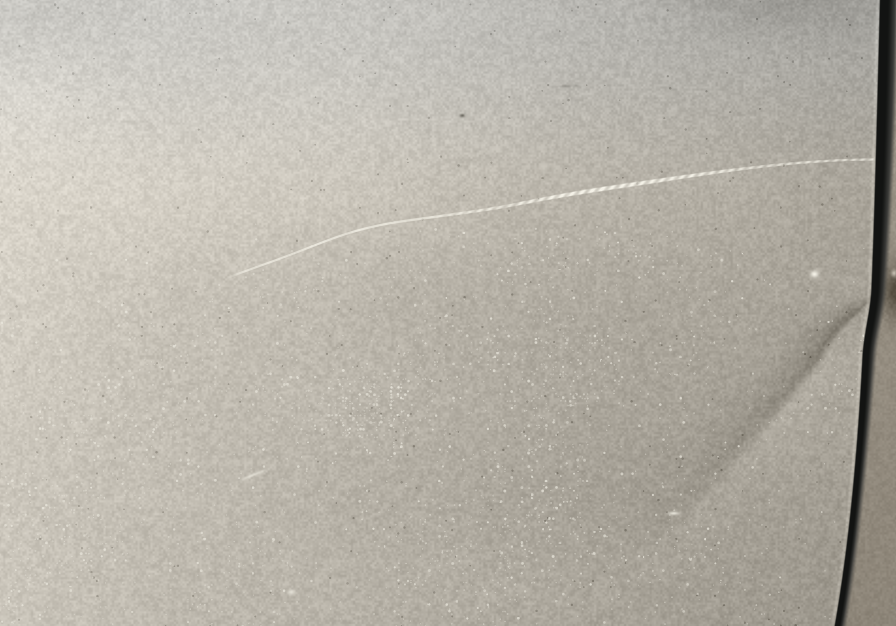
A WebGL 1 fragment shader for this texture:

```glsl
precision highp float;
// Dusty beige painted metal panel with a long scratch, a soft crease and a dark seam.
uniform vec2 u_resolution;

float hash(vec2 p) {
  vec3 q = fract(vec3(p.xyx) * 0.1031);
  q += dot(q, q.yzx + 33.33);
  return fract((q.x + q.y) * q.z);
}

float noise(vec2 p) {
  vec2 i = floor(p), f = fract(p);
  f = f * f * (3.0 - 2.0 * f);
  return mix(mix(hash(i), hash(i + vec2(1.0, 0.0)), f.x),
             mix(hash(i + vec2(0.0, 1.0)), hash(i + vec2(1.0, 1.0)), f.x), f.y);
}

float blob(vec2 p, vec2 center, vec2 size) {
  vec2 q = (p - center) / size;
  return exp(-dot(q, q));
}

// Round specks, one candidate per jittered grid cell.
float specks(vec2 p, float cells, float density, float seed) {
  vec2 id = floor(p * cells), f = fract(p * cells);
  vec2 center = 0.35 + 0.3 * vec2(hash(id + seed), hash(id + seed + 19.7));
  float radius = 0.25 + 0.25 * hash(id + seed + 7.3);
  float shape = 1.0 - smoothstep(radius * 0.4, radius + 0.15, length(f - center));
  return shape * step(1.0 - density, hash(id + seed + 41.0));
}

float scratchHeight(float u) {
  float y = 0.178 + 0.134 * (1.0 - u) * (1.0 - u);
  y += 0.0095 * smoothstep(0.24, 0.45, u) * (1.0 - smoothstep(0.6, 1.0, u));
  return y - 0.005 * exp(-pow((u - 0.2) / 0.08, 2.0));
}

void main() {
  // Width is one unit, y runs downward from the top edge.
  vec2 p = vec2(gl_FragCoord.x, u_resolution.y - gl_FragCoord.y) / u_resolution.x;
  float px = 1.0 / u_resolution.x;
  float t = p.y * u_resolution.x / u_resolution.y;

  // Broad light falloff across the panel
  float light = 0.845 - 0.19 * p.x - 0.085 * t;
  light -= 0.05 * blob(p, vec2(0.0), vec2(0.3, 0.08));
  light -= 0.07 * blob(p, vec2(0.86, 0.0), vec2(0.12, 0.04));
  light += 0.025 * blob(p, vec2(0.32, 0.16), vec2(0.3, 0.12));
  light -= 0.025 * blob(p, vec2(0.62, 0.42), vec2(0.2, 0.15));
  light += 0.025 * (noise(p * vec2(5.0, 9.0)) - 0.5);

  // Crease: shadow on its upper left, brighter metal on its lower right
  float along = clamp((p.y - 0.341) / 0.27, 0.0, 1.0);
  float creaseX = 0.969 - 0.87 * (p.y - 0.341) - 0.008 * exp(-pow((p.y - 0.37) / 0.03, 2.0));
  float side = (p.x - creaseX) * 0.75;
  float turn = smoothstep(-0.003 - 0.016 * along, 0.003 + 0.016 * along, side);
  float strength = smoothstep(0.325, 0.35, p.y) * (1.0 - along) * (1.0 - 0.3 * along);
  light -= 0.23 * strength * (1.0 - turn) * exp(min(side, 0.0) / (0.012 + 0.02 * along));
  light += 0.05 * smoothstep(0.34, 0.42, p.y) * turn * exp(-max(side, 0.0) / 0.09)
         * (1.0 - smoothstep(0.54, 0.68, p.y));

  // Paint grain
  float grain = noise(p * 420.0) - 0.5 + 0.6 * (noise(p * 190.0 + 31.0) - 0.5);
  light += grain * 0.075;
  vec3 color = light + mix(vec3(0.005, 0.0, -0.02), vec3(0.02, 0.0, -0.042), smoothstep(0.0, 0.35, t));

  // Dust, gathered in clusters toward the lower half
  float cluster = smoothstep(0.35, 0.8, noise(p * 13.0 + 4.0));
  float dust = smoothstep(0.3, 0.65, t) * (0.012 + 0.035 * cluster);
  dust += 0.09 * blob(p, vec2(0.39, 0.45), vec2(0.08, 0.035));
  dust += 0.06 * blob(p, vec2(0.64, 0.39), vec2(0.06, 0.05));
  dust += 0.035 * blob(p, vec2(0.66, 0.285), vec2(0.12, 0.025));
  dust += 0.05 * blob(p, vec2(0.06, 0.55), vec2(0.07, 0.03));
  dust *= 1.0 - 0.6 * smoothstep(0.75, 0.9, p.x);
  float bright = specks(p, 260.0, dust, 3.0) + 0.6 * specks(p + 0.37, 370.0, dust * 1.3, 57.0);
  color = mix(color, vec3(0.93, 0.92, 0.88), min(bright, 1.0) * (0.35 + 0.45 * noise(p * 90.0)));
  color -= 0.14 * specks(p + 0.71, 300.0, 0.007, 83.0);

  // Isolated chips and short scuffs
  float chips = blob(p, vec2(0.909, 0.306), vec2(0.0045, 0.0038));
  chips += 0.8 * blob(p, vec2(0.752, 0.573), vec2(0.006, 0.002));
  chips += 0.7 * blob(p, vec2(0.325, 0.661), vec2(0.004, 0.003));
  vec2 scuff = p - vec2(0.283, 0.53);
  chips += 0.6 * blob(vec2(scuff.x, scuff.y + 0.4 * scuff.x), vec2(0.0), vec2(0.013, 0.0018));
  color = mix(color, vec3(0.95, 0.94, 0.9), min(chips, 1.0));
  float pits = blob(p, vec2(0.516, 0.129), vec2(0.003, 0.002));
  pits += 0.6 * blob(p, vec2(0.632, 0.096), vec2(0.014, 0.0015)) * noise(p * 180.0);
  color -= 0.3 * pits;

  // Scratch with a ragged, dashed middle
  float u = (p.x - 0.248) / 0.729;
  float off = abs(p.y - scratchHeight(clamp(u, 0.0, 1.0)));
  float heavy = exp(-pow((u - 0.6) / 0.18, 2.0));
  float width = 0.0009 + 0.0013 * heavy;
  float line = 1.0 - smoothstep(width * 0.5, width + px, off);
  float dash = 0.5 + 0.5 * sin(p.x * 640.0 + p.y * 500.0);
  float broken = mix(1.0, 0.4 + 0.6 * dash, smoothstep(0.27, 0.4, u));
  float extent = smoothstep(0.0, 0.04, u) * (1.0 - smoothstep(0.995, 1.0, u));
  line *= extent * broken * (0.55 + 0.4 * heavy + 0.25 * noise(p * 70.0));
  color = mix(color, vec3(0.96, 0.95, 0.91), clamp(line, 0.0, 1.0));

  // Seam and the neighbouring panel
  float seamX = 0.982 - 0.018 * t - 0.026 * t * t * t * t - 0.0065 * smoothstep(0.46, 0.57, t);
  float d = p.x - seamX;
  float gap = mix(0.019, 0.0105, smoothstep(0.1, 0.85, t));
  color += 0.07 * exp(-pow((d + 0.0025) / 0.0018, 2.0));
  vec3 neighbour = vec3(0.62, 0.59, 0.54) - 0.07 * t + grain * 0.05;
  neighbour -= 0.25 * blob(p, vec2(1.0, 0.325), vec2(0.016, 0.028));
  neighbour += 0.3 * blob(p, vec2(0.998, 0.305), vec2(0.003, 0.004));
  vec3 hollow = mix(vec3(0.07, 0.075, 0.07), vec3(0.25, 0.25, 0.24), smoothstep(0.45, 1.0, d / gap));
  vec3 beyond = mix(hollow, neighbour, smoothstep(gap - 0.003, gap + 0.004, d));
  color = mix(color, beyond, smoothstep(-px, px, d));

  gl_FragColor = vec4(clamp(color, 0.0, 1.0), 1.0);
}
```
